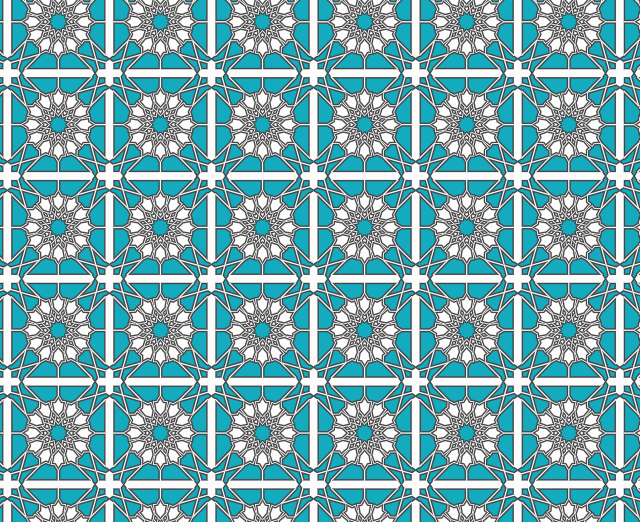
This pattern is drawn by a WebGL 2 fragment shader. Its source:

```glsl
#version 300 es
precision highp float;
// Square lattice of tiles, each with a twelve-petal rosette on a turquoise panel.
// The rosette is folded into one 30 degree sector and the straps into one octant;
// all straps merge into a single distance that gives white bands with dark edges.

uniform vec2 u_resolution;
out vec4 outColor;

const vec2 REPEATS = vec2(6.269, 5.077);      // tiles across and down
const vec2 FIRST_CENTER = vec2(0.5715, 0.865); // in tiles, from lower left
const vec3 WHITE = vec3(0.99);
const vec3 TURQUOISE = vec3(0.08, 0.67, 0.75);
const vec3 LINE_COLOR = vec3(0.27, 0.26, 0.26);

// Lengths in tile units
const float LINE_WIDTH = 0.0135;
const float STRAP_HALF = 0.013;
const float ROSETTE_STRAP_HALF = 0.011;
const float GUTTER_HALF = 0.045;
const float PINCH_POS = 0.36;    // where the gutter narrows to a point
const float PINCH_SLOPE = 1.5;
const float SECTOR = 0.5235988;  // 30 degrees
const float ROSETTE_FILL = 0.28;

// Half outline of a petal along +x: inner tip, side, shoulder, notch, outer tip
const vec2 PETAL[5] = vec2[5](vec2(0.155, 0.0), vec2(0.215, 0.055),
    vec2(0.305, 0.070), vec2(0.308, 0.036), vec2(0.365, 0.0));

// Central star: dent, point, and the end of its extended edge
const vec2 STAR_DENT = vec2(0.085, 0.0);
const vec2 STAR_POINT = vec2(0.1207, 0.0323);
const vec2 STAR_TAIL = vec2(0.175, 0.0207);

// Outer strap joints within one octant
const vec2 AXIS_TIP = vec2(0.365, 0.0);
const vec2 AXIS_EDGE = vec2(0.5, 0.0);
const vec2 PETAL_TIP = vec2(0.316, 0.1825);
const vec2 DIAGONAL = vec2(0.369, 0.369);
const vec2 EDGE_LOW = vec2(0.46, 0.325);
const vec2 EDGE_HIGH = vec2(0.46, 0.395);

float segmentDist(vec2 p, vec2 a, vec2 b) {
    vec2 ab = b - a;
    float t = clamp(dot(p - a, ab) / dot(ab, ab), 0.0, 1.0);
    return length(p - a - ab * t);
}

// Mirror a point into half of a 30 degree sector around +x
vec2 foldSector(vec2 p) {
    float angle = mod(atan(p.y, p.x) + 0.5 * SECTOR, SECTOR) - 0.5 * SECTOR;
    return length(p) * vec2(cos(angle), abs(sin(angle)));
}

// x: distance to petal outline, y: 1 inside the petal
vec2 petal(vec2 p) {
    float d = 1.0;
    bool inside = false;
    for (int i = 0; i < 4; i++) {
        vec2 a = PETAL[i], b = PETAL[i + 1];
        d = min(d, segmentDist(p, a, b));
        if ((a.x > p.x) != (b.x > p.x)) {
            float y = mix(a.y, b.y, (p.x - a.x) / (b.x - a.x));
            if (y > p.y) inside = !inside;
        }
    }
    return vec2(d, inside ? 1.0 : 0.0);
}

// Straps that join the rosette to the panel edge
float outerStraps(vec2 p) {
    float d = segmentDist(p, AXIS_TIP, AXIS_EDGE);
    d = min(d, segmentDist(p, PETAL_TIP, EDGE_LOW));
    d = min(d, segmentDist(p, PETAL_TIP, DIAGONAL));
    return min(d, segmentDist(p, DIAGONAL, EDGE_HIGH));
}

// White bar between panels, pinched on both sides of each crossing
float gutter(vec2 p) {
    float depth = 0.5 - p.x;
    float pinch = depth - PINCH_SLOPE * abs(p.y - PINCH_POS);
    return max(depth - GUTTER_HALF, pinch / length(vec2(1.0, PINCH_SLOPE)));
}

void main() {
    vec2 uv = gl_FragCoord.xy / u_resolution;
    vec2 tile = fract(uv * REPEATS - FIRST_CENTER + 0.5) - 0.5;
    float aa = 0.7 * REPEATS.y / u_resolution.y;

    vec2 octant = abs(tile);
    if (octant.y > octant.x) octant = octant.yx;
    vec2 sector = foldSector(tile);

    // Merge all bands
    vec2 leaf = petal(sector);
    float star = min(segmentDist(sector, STAR_DENT, STAR_POINT),
                     segmentDist(sector, STAR_POINT, STAR_TAIL));
    float band = min(leaf.x, star) - ROSETTE_STRAP_HALF;
    band = min(band, outerStraps(octant) - STRAP_HALF);
    band = min(band, gutter(octant));

    // Pieces between the bands
    vec2 edge = STAR_POINT - STAR_DENT, rel = sector - STAR_DENT;
    bool inStar = edge.x * rel.y - edge.y * rel.x > 0.0 && sector.x < STAR_POINT.x;
    bool whitePiece = leaf.y > 0.5 || (!inStar && length(tile) < ROSETTE_FILL);
    vec3 piece = whitePiece ? WHITE : TURQUOISE;

    // Bands and their dark edges
    vec3 color = mix(WHITE, piece, smoothstep(-aa, aa, band));
    float line = 1.0 - smoothstep(-aa, aa, abs(band) - 0.5 * LINE_WIDTH);
    outColor = vec4(mix(color, LINE_COLOR, line), 1.0);
}
```
